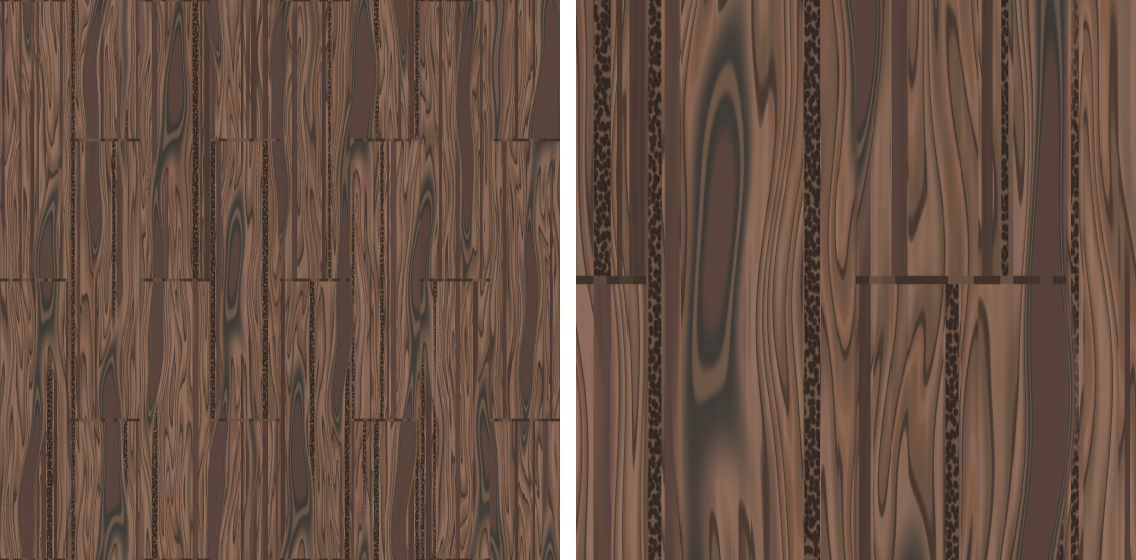
Left, the full canvas; right, a detail of the centre.
This texture is drawn by a WebGL 1 fragment shader. Its source:

```glsl
precision highp float;
uniform vec2 u_resolution;

const float TAU = 6.28319;
const vec3 PALE = vec3(0.53, 0.41, 0.34);
const vec3 RUSSET = vec3(0.48, 0.34, 0.265);
const vec3 TAN = vec3(0.42, 0.33, 0.27);
const vec3 UMBER = vec3(0.35, 0.27, 0.24);
const vec3 DARK = vec3(0.25, 0.195, 0.17);
const vec3 SLATE = vec3(0.22, 0.215, 0.205);

float hash(vec2 p) {
  return fract(sin(dot(p, vec2(127.1, 311.7))) * 43758.5);
}

// Distance to the nearest scattered point
float cellular(vec2 p) {
  vec2 cell = floor(p);
  float nearest = 2.0;
  for (int j = -1; j <= 1; j++) {
    for (int i = -1; i <= 1; i++) {
      vec2 c = cell + vec2(float(i), float(j));
      nearest = min(nearest, distance(p, c + vec2(hash(c), hash(c + 51.0))));
    }
  }
  return nearest;
}

// Layered sines stretched along y: x holds broad lenses, y fine fibres
vec2 grain(vec2 p) {
  p.x += 0.006 * sin(TAU * (2.0 * p.y + 3.0 * p.x));
  p.x += 0.0025 * sin(TAU * (5.0 * p.y - 7.0 * p.x));
  vec2 sum = vec2(0.0);
  for (int i = 0; i < 5; i++) {
    float k = float(i);
    float phase = 2.4 * k * k + 0.8;
    sum.x += 0.6 * sin(TAU * ((6.0 + 3.0 * k) * p.x + (mod(k, 3.0) - 1.0) * p.y) + phase);
    sum.y += 0.4 * sin(TAU * ((23.0 + 7.0 * k) * p.x + (mod(2.0 * k, 5.0) - 2.0) * p.y) + 1.7 * phase);
  }
  return sum;
}

vec3 wood(vec2 uv) {
  // Eight columns of planks, two per column, staggered by half
  float column = floor(uv.x * 8.0);
  float along = uv.y * 2.0 + 0.5 * mod(column, 2.0);
  vec2 plank = vec2(column, mod(floor(along), 2.0));
  float strip = floor(uv.x * 96.0);
  float across = abs(fract(uv.x * 96.0) - 0.5);
  float kind = hash(vec2(strip, plank.y + 7.0));

  // Growth rings, calmer close to the lenses
  vec2 wave = grain(uv);
  float lens = wave.x + 0.5 * (hash(plank + 3.0) - 0.5);
  float calm = smoothstep(0.2, 1.0, lens);
  float rings = lens * 1.3 + (wave.y * 0.9 + kind * 0.6) * (1.0 - calm);
  float ring = fract(rings);
  float tone = hash(vec2(floor(rings), strip));
  vec3 color = mix(PALE, RUSSET, smoothstep(0.35, 0.9, tone) * 0.9);
  color = mix(color, TAN, smoothstep(0.3, 0.75, ring));
  color = mix(color, DARK, 0.75 * smoothstep(0.8, 0.9, ring) * (1.0 - smoothstep(0.95, 1.0, ring)));
  color = mix(color, PALE * 1.04, 0.6 * (1.0 - smoothstep(0.04, 0.14, abs(ring - 0.2))));

  // Straight slats, some of them rough and speckled
  float width = 0.15 + 0.35 * hash(vec2(strip, 19.0));
  float slat = step(across, width) * (1.0 - calm);
  vec3 slatColor = mix(UMBER, DARK, 0.6 * hash(vec2(strip, 5.0)));
  if (kind > 0.9) {
    float speck = cellular(uv * vec2(380.0, 230.0));
    slatColor = mix(DARK * 0.8, TAN, smoothstep(0.35, 0.75, speck));
  }
  color = mix(color, slatColor, slat * step(0.62, kind));

  // Slate halo, pale rim and flat heart of each lens
  color = mix(color, SLATE, 0.88 * smoothstep(0.72, 1.08, lens));
  color = mix(color, TAN * 1.1, 0.8 * (1.0 - smoothstep(0.02, 0.06, abs(lens - 1.14))));
  vec3 heart = UMBER * (1.0 - 0.18 * smoothstep(1.9, 2.6, lens));
  color = mix(color, heart, smoothstep(1.22, 1.3, lens));

  // Soft streaks and per-plank wear
  color *= 1.0 + 0.03 * sin(uv.x * 900.0 + 3.0 * wave.y) * (1.0 - calm);
  color *= 0.97 + 0.06 * hash(plank + 31.0);

  // Thin side seams and dashed end joints
  float side = 0.5 - abs(fract(uv.x * 8.0) - 0.5);
  color = mix(color, UMBER, 0.7 * (1.0 - smoothstep(0.006, 0.012, side)));
  float end = 0.5 - abs(fract(along) - 0.5);
  float dash = hash(vec2(floor(uv.x * 128.0), plank.x + 11.0));
  vec3 joint = mix(DARK, TAN, smoothstep(0.3, 0.8, dash));
  return mix(color, joint, 1.0 - smoothstep(0.004, 0.006, end));
}

void main() {
  // Nine samples per pixel smooth every edge
  vec3 total = vec3(0.0);
  for (int j = 0; j < 3; j++) {
    for (int i = 0; i < 3; i++) {
      vec2 offset = (vec2(float(i), float(j)) - 1.0) / 3.0;
      total += wood((gl_FragCoord.xy + offset) / u_resolution);
    }
  }
  gl_FragColor = vec4(total / 9.0, 1.0);
}
```
